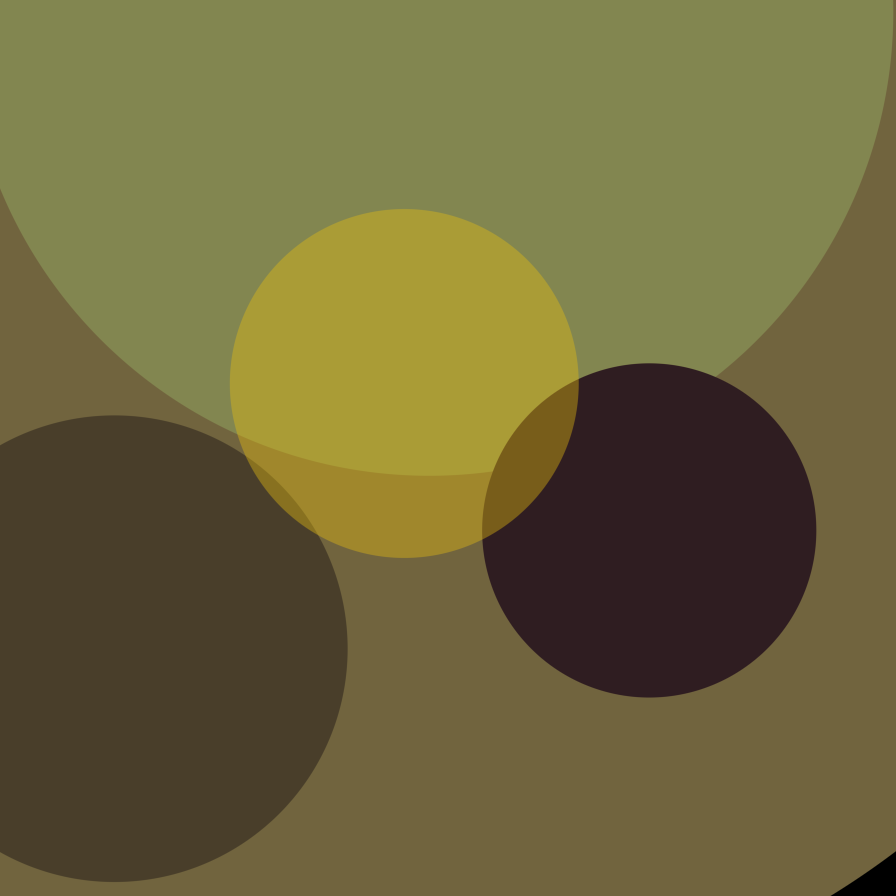
This background is drawn by a WebGL 1 fragment shader. Its source:

```glsl
precision highp float;
uniform vec2 u_resolution;

// Discs: centre x, centre y, radius in canvas units
#define BASE_DISC vec3(0.450, 0.776, 0.9108)
#define GREEN_DISC vec3(0.479, 0.987, 0.518)
#define UMBER_DISC vec3(0.1276, 0.276, 0.2604)
#define PLUM_DISC vec3(0.7246, 0.408, 0.1865)
#define GOLD_DISC vec3(0.4512, 0.572, 0.1947)

// Colours: red, green, blue, opacity
#define BASE_COLOR vec4(0.443, 0.392, 0.243, 1.0)
#define GREEN_COLOR vec4(0.510, 0.525, 0.312, 1.0)
#define UMBER_COLOR vec4(0.287, 0.245, 0.165, 1.0)
#define PLUM_COLOR vec4(0.186, 0.113, 0.129, 1.0)
#define GOLD_COLOR vec4(0.902, 0.740, 0.065, 0.4)

// Blends a smooth-edged disc over the colour below
vec3 paintDisc(vec3 below, vec2 p, vec3 disc, vec4 color, float pixel) {
  float dist = length(p - disc.xy) - disc.z;
  float coverage = 1.0 - smoothstep(-0.7 * pixel, 0.7 * pixel, dist);
  return mix(below, color.rgb, coverage * color.a);
}

void main() {
  float side = min(u_resolution.x, u_resolution.y);
  float pixel = 1.0 / side;
  vec2 p = (gl_FragCoord.xy - 0.5 * u_resolution) / side + 0.5;

  // Opaque discs, back to front, on black
  vec3 color = vec3(0.0);
  color = paintDisc(color, p, BASE_DISC, BASE_COLOR, pixel);
  color = paintDisc(color, p, GREEN_DISC, GREEN_COLOR, pixel);
  color = paintDisc(color, p, UMBER_DISC, UMBER_COLOR, pixel);
  color = paintDisc(color, p, PLUM_DISC, PLUM_COLOR, pixel);

  // Translucent disc on top
  color = paintDisc(color, p, GOLD_DISC, GOLD_COLOR, pixel);

  gl_FragColor = vec4(color, 1.0);
}
```
